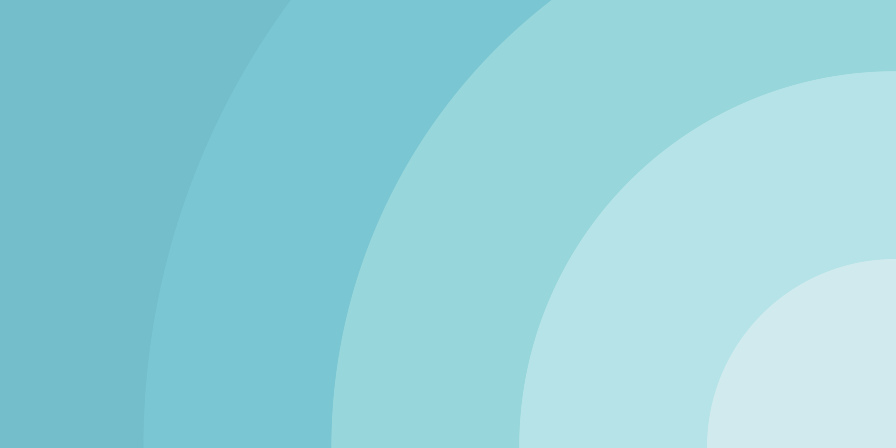
Write a WebGL 1 fragment shader that draws this background.

```glsl
precision highp float;

uniform vec2 u_resolution;

const vec3 OUTER_TEAL = vec3(0.456, 0.747, 0.798);
const vec3 DEEP_AQUA = vec3(0.478, 0.776, 0.826);
const vec3 SOFT_AQUA = vec3(0.592, 0.839, 0.857);
const vec3 PALE_AQUA = vec3(0.714, 0.892, 0.907);
const vec3 CORE_MIST = vec3(0.816, 0.918, 0.935);

const float RING_STEP = 0.4193;
const float CORNER_INSET = 0.0025;

// Coverage of a disc, softened over one pixel
float discMask(float dist, float radius, float pixel) {
    return 1.0 - smoothstep(-0.5 * pixel, 0.5 * pixel, dist - radius);
}

// Lay a disc of the given ring count over the colour below
vec3 layDisc(vec3 below, vec3 tint, float dist, float rings, float pixel) {
    return mix(below, tint, discMask(dist, rings * RING_STEP, pixel));
}

void main() {
    // Canvas heights as units, centred near the lower right corner
    float pixel = 1.0 / u_resolution.y;
    vec2 point = gl_FragCoord.xy * pixel;
    vec2 center = vec2(u_resolution.x * pixel - CORNER_INSET, CORNER_INSET);
    float dist = distance(point, center);

    // Concentric discs, largest first
    vec3 color = OUTER_TEAL;
    color = layDisc(color, DEEP_AQUA, dist, 4.0, pixel);
    color = layDisc(color, SOFT_AQUA, dist, 3.0, pixel);
    color = layDisc(color, PALE_AQUA, dist, 2.0, pixel);
    color = layDisc(color, CORE_MIST, dist, 1.0, pixel);

    gl_FragColor = vec4(color, 1.0);
}
```
